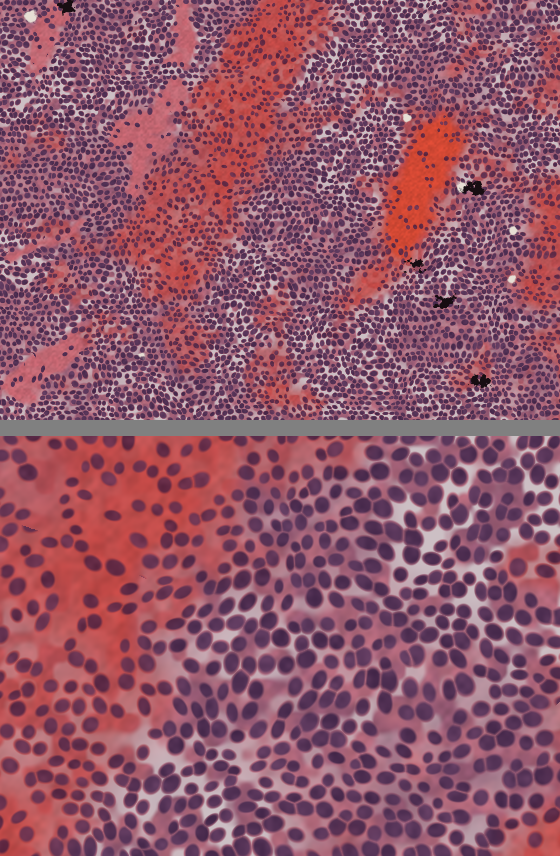
Top: the whole. Bottom: its middle third, enlarged.
This texture is drawn by a Shadertoy shader. Its source:

```glsl
// Stained tissue section: crowded violet nuclei over pink stroma, red blood pools and pale gaps
const float CELLS = 66.0;        // nuclei per canvas height
const float JITTER = 0.50;
const float EDGE = 0.10;         // softness of a nucleus, in cell units
const vec3 MAUVE = vec3(0.57, 0.34, 0.44);
const vec3 ROSE = vec3(0.70, 0.41, 0.48);
const vec3 COLLAGEN = vec3(0.77, 0.39, 0.43);
const vec3 BLOOD = vec3(0.76, 0.27, 0.25);
const vec3 POOL = vec3(0.82, 0.28, 0.20);
const vec3 PALE = vec3(0.80, 0.75, 0.77);
const vec3 NUCLEUS = vec3(0.26, 0.15, 0.29);
const vec3 VIOLET = vec3(0.40, 0.25, 0.40);
const vec3 PIGMENT = vec3(0.09, 0.05, 0.07);

// Strokes given by their two ends, with widths
const vec4 BLOOD_LINE[6] = vec4[6](
    vec4(0.70, 0.98, 0.56, 0.74), vec4(0.56, 0.72, 0.40, 0.40),
    vec4(1.07, 0.66, 0.95, 0.42), vec4(0.95, 0.38, 0.80, 0.26),
    vec4(1.33, 0.56, 1.30, 0.30), vec4(0.62, 0.05, 0.73, 0.02));
const float BLOOD_WIDTH[6] = float[6](0.09, 0.12, 0.07, 0.035, 0.05, 0.03);
const vec4 FIBRE_LINE[6] = vec4[6](
    vec4(0.41, 0.77, 0.29, 0.67), vec4(0.43, 0.99, 0.41, 0.87),
    vec4(0.18, 0.17, 0.02, 0.08), vec4(0.01, 0.40, 0.20, 0.45),
    vec4(0.13, 0.94, 0.10, 0.85), vec4(0.36, 0.67, 0.31, 0.56));
const float FIBRE_WIDTH[6] = float[6](0.035, 0.030, 0.045, 0.012, 0.030, 0.025);
const vec2 CLUMP[5] = vec2[5](vec2(0.16, 0.985), vec2(1.13, 0.55),
    vec2(1.06, 0.28), vec2(1.145, 0.09), vec2(0.99, 0.37));
const vec3 HOLE[6] = vec3[6](vec3(1.10, 0.555, 0.010), vec3(1.22, 0.45, 0.009),
    vec3(1.22, 0.337, 0.009), vec3(0.075, 0.96, 0.014),
    vec3(0.97, 0.72, 0.009), vec3(0.34, 0.155, 0.008));

float hash(vec2 p) {
    return fract(sin(dot(p, vec2(127.1, 311.7))) * 43758.5453);
}

float noise(vec2 p) {
    vec2 i = floor(p), f = fract(p);
    f = f * f * (3.0 - 2.0 * f);
    return mix(mix(hash(i), hash(i + vec2(1, 0)), f.x),
               mix(hash(i + vec2(0, 1)), hash(i + vec2(1, 1)), f.x), f.y);
}

float fbm(vec2 p) {
    return 0.55 * noise(p) + 0.30 * noise(p * 2.1 + 7.3) + 0.15 * noise(p * 4.3 + 3.1);
}

float capsule(vec2 p, vec4 ends) {
    vec2 a = p - ends.xy, b = ends.zw - ends.xy;
    return length(a - b * clamp(dot(a, b) / dot(b, b), 0.0, 1.0));
}

// x: blood, y: collagen, z: dense core of the blood pool
vec3 tissue(vec2 p) {
    float patches = fbm(p * 9.0);
    vec2 w = p + 0.11 * (vec2(patches, fbm(p * 9.0 + 40.0)) - 0.5);
    float blood = 0.0, fibre = 0.0;
    for (int i = 0; i < 6; i++) {
        blood = max(blood, 1.0 - smoothstep(-0.03, 0.03, capsule(w, BLOOD_LINE[i]) - BLOOD_WIDTH[i]));
        fibre = max(fibre, 1.0 - smoothstep(-0.012, 0.012, capsule(w, FIBRE_LINE[i]) - FIBRE_WIDTH[i]));
    }
    blood = max(blood * (0.45 + 0.9 * patches), 0.6 * smoothstep(0.60, 0.74, patches));
    float core = 1.0 - smoothstep(0.03, 0.06, capsule(w, BLOOD_LINE[2]));
    return vec3(min(blood, 1.0), fibre, core);
}

// Nearest nucleus: x signed distance in cell units, y random tint
vec2 nuclei(vec2 p) {
    vec2 q = p * CELLS + 1.4 * vec2(noise(p * 14.0), noise(p * 14.0 + 20.0));
    float nearest = 9.0, second = 9.0, tint = 0.0;
    for (int j = -1; j <= 1; j++)
    for (int i = -1; i <= 1; i++) {
        float row = floor(q.y) + float(j);
        float shift = 0.5 * mod(row, 2.0);
        vec2 id = vec2(floor(q.x - shift) + float(i), row);
        vec2 rnd = vec2(hash(id), hash(id + 51.7));
        vec2 centre = id + vec2(0.5 + shift, 0.5) + JITTER * (rnd - 0.5);
        vec3 t = tissue(p + (centre - q) / CELLS);
        float chance = 0.97 - 0.40 * t.x - 0.80 * t.y - 0.30 * t.z;
        if (hash(id + 13.1) > chance) continue;
        float angle = 6.283 * hash(id + 5.9);
        vec2 v = mat2(cos(angle), sin(angle), -sin(angle), cos(angle)) * (q - centre);
        v.y *= 1.0 + 0.45 * rnd.x;
        float d = length(v) - mix(0.34, 0.49, rnd.y) + 0.04 * t.x;
        if (d < nearest) { second = nearest; nearest = d; tint = hash(id + 29.3); }
        else second = min(second, d);
    }
    return vec2(max(nearest, 0.05 - 0.5 * (second - nearest)), tint);
}

void mainImage(out vec4 fragColor, in vec2 fragCoord) {
    vec2 p = fragCoord / iResolution.y;
    vec3 t = tissue(p);
    float grain = noise(p * 190.0);

    // Stroma, collagen and blood
    vec2 along = vec2(p.x + p.y, (p.y - p.x) * 3.0);
    vec3 color = mix(MAUVE, ROSE, smoothstep(0.25, 0.75, fbm(p * 45.0)));
    color = mix(color, COLLAGEN, 0.9 * t.y);
    color = mix(color, BLOOD, 0.9 * t.x * (1.0 - t.y));
    color = mix(color, POOL, t.z * (1.0 - t.y));
    color *= 0.90 + 0.12 * grain + 0.09 * noise(along * 55.0);

    // Pale gaps between loosely packed cells
    vec2 cell = nuclei(p);
    float loose = smoothstep(0.36, 0.62, fbm(p * 5.0 + 11.0));
    float gap = smoothstep(0.03, 0.17, cell.x) * smoothstep(0.30, 0.65, noise(p * 75.0 + 9.0));
    float open = (1.0 - 0.85 * t.x) * (1.0 - 0.9 * t.y) * (1.0 - t.z);
    color = mix(color, PALE, gap * open * mix(0.28, 1.0, loose));

    // Nuclei with mottled chromatin
    vec3 stain = mix(NUCLEUS, VIOLET, 0.65 * cell.y + 0.55 * (grain - 0.4));
    stain = mix(stain, stain + vec3(0.08, -0.01, -0.04), t.x);
    color = mix(color, stain, 0.94 * (1.0 - smoothstep(-EDGE, EDGE, cell.x)));

    // Bright holes and black pigment clumps
    float ragged = fbm(p * 85.0) - 0.5;
    for (int i = 0; i < 6; i++) {
        float d = length(p - HOLE[i].xy) - HOLE[i].z + 0.012 * ragged;
        color = mix(color, vec3(0.90, 0.87, 0.83), 1.0 - smoothstep(-0.003, 0.003, d));
    }
    for (int i = 0; i < 5; i++) {
        float d = length((p - CLUMP[i]) * vec2(0.8, 1.0)) - 0.012 + 0.045 * ragged;
        color = mix(color, PIGMENT, 1.0 - smoothstep(-0.003, 0.003, d));
    }
    fragColor = vec4(color, 1.0);
}
```
